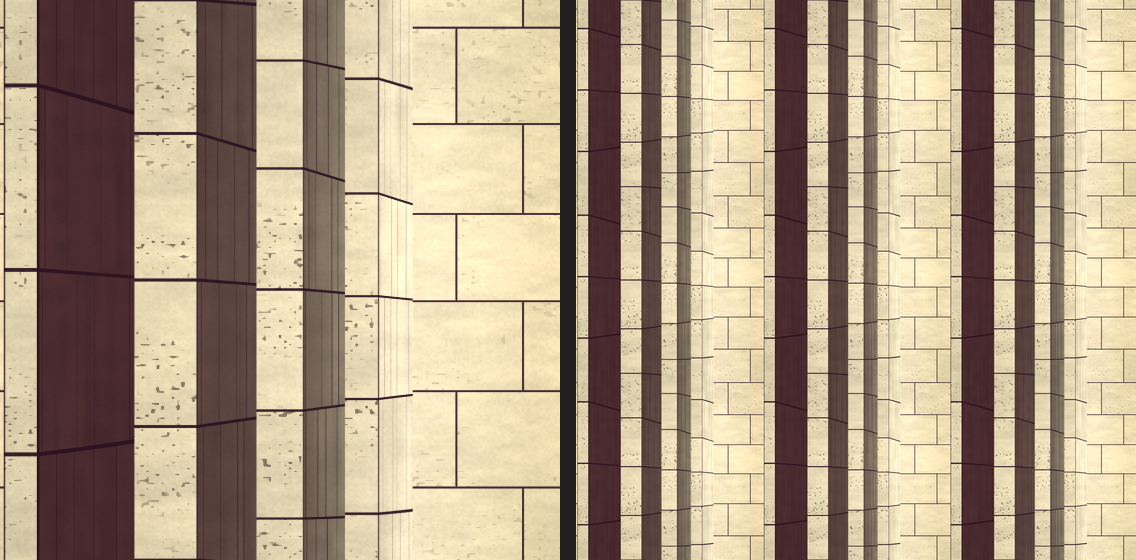
Left: one tile. Right: repeated 3 by 3.
Reproduce this texture procedurally as a three.js fragment shader.

```glsl
#define TAU 6.2831853
#define AA 0.0013
#define BORDER 0.008
#define JOINT 0.0105
#define INK vec3(0.17, 0.07, 0.13)
#define PIT vec3(0.40, 0.33, 0.28)
#define GRAIN 0.05
#define WALL_ROWS 6.0
#define WALL_X 0.737

varying vec2 vUv;

float hash(vec2 p) {
  return fract(sin(dot(p, vec2(127.1, 311.7))) * 43758.5453);
}

// Value noise that wraps after a whole number of cells
float noise(vec2 uv, vec2 cells, float seed) {
  vec2 p = uv * cells;
  vec2 i = floor(p) + floor(seed * 37.0);
  vec2 f = fract(p);
  f = f * f * (3.0 - 2.0 * f);
  vec2 a = mod(i, cells);
  vec2 b = mod(i + 1.0, cells);
  return mix(mix(hash(a), hash(vec2(b.x, a.y)), f.x),
             mix(hash(vec2(a.x, b.y)), hash(b), f.x), f.y);
}

float stroke(float d, float halfWidth) {
  return 1.0 - smoothstep(halfWidth - AA, halfWidth + AA, abs(d));
}

// Pale stone with level bands, cloudy stains and small pits
vec3 travertine(vec3 base, float seed, float pitting) {
  float bands = 0.45 * noise(vUv, vec2(9.0, 24.0), seed)
              + 0.35 * noise(vUv, vec2(22.0, 64.0), seed)
              + 0.20 * noise(vUv, vec2(64.0, 150.0), seed);
  float patches = smoothstep(0.35, 0.8, noise(vUv, vec2(10.0, 18.0), seed + 3.0));
  float pits = smoothstep(0.76, 0.92, noise(vUv, vec2(110.0, 190.0), seed));
  vec3 stone = base * (0.91 + 0.16 * bands + 0.03 * (hash(vec2(seed, 4.0)) - 0.5));
  return mix(stone, PIT, pits * patches * pitting);
}

// Shaded stone with upright streaks
vec3 streaked(vec3 base, float seed) {
  float streaks = 0.6 * noise(vUv, vec2(70.0, 5.0), seed)
                + 0.4 * noise(vUv, vec2(28.0, 36.0), seed);
  return base * (0.9 + 0.2 * streaks);
}

// Height in rows: whole numbers are joints, bend narrows or widens them
float courses(float y, float horizon, float bend, float rows) {
  float q = fract(y - horizon + 0.5) - 0.5;
  return rows * (q - bend * sin(TAU * q));
}

float jointLine(float r, float rows) {
  return stroke((fract(r + 0.5) - 0.5) / rows, JOINT / rows);
}

// One pillar face; groove is the strength of the upright cuts, 0 on fronts
vec3 face(vec2 p, vec2 span, float rows, vec2 horizon, vec2 bend,
          vec3 leftTone, vec3 rightTone, float groove) {
  float width = span.y - span.x;
  float t = clamp((p.x - span.x) / width, 0.0, 1.0);
  float r = courses(p.y, mix(horizon.x, horizon.y, t), mix(bend.x, bend.y, t), rows);
  float row = mod(floor(r), rows);
  float seed = row + span.x * 50.0;
  vec3 tone = mix(leftTone, rightTone, t);
  vec3 col = groove > 0.0 ? streaked(tone, seed) : travertine(tone, seed, 0.75);
  for (int i = 0; i < 4; i++) {
    float k = float(i);
    float cut = (k + 0.15 + 0.7 * hash(vec2(k, seed))) / 4.0;
    float strength = groove * (0.3 + 0.7 * hash(vec2(seed, k)));
    col = mix(col, INK, strength * stroke((t - cut) * width, 0.0009));
  }
  return mix(col, INK, 0.94 * jointLine(r, rows));
}

// Back wall in running bond
vec3 wall(vec2 p) {
  float r = courses(p.y, 0.540, -0.0115, WALL_ROWS) + 0.5;
  float row = mod(floor(r), WALL_ROWS);
  float upright = mix(0.815, 0.934, mod(row, 2.0));
  float seed = row * 2.0 + step(upright, p.x) + 60.0;
  float t = smoothstep(WALL_X, 1.0, p.x);
  vec3 tone = mix(vec3(0.99, 0.925, 0.775), vec3(0.94, 0.865, 0.69), t);
  vec3 col = travertine(tone, seed, 0.25);
  float lines = max(jointLine(r, WALL_ROWS), stroke(p.x - upright, JOINT / WALL_ROWS));
  return mix(col, INK, 0.9 * lines);
}

// Lays a face over everything right of its left edge
vec3 lay(vec3 under, vec3 over, float x, float edge) {
  return mix(under, over, smoothstep(edge - AA, edge + AA, x));
}

void main() {
  // The wall runs past the tile edge up to the first pillar
  vec2 p = vec2(fract(vUv.x - BORDER) + BORDER, vUv.y);
  vec3 cream = vec3(0.89, 0.835, 0.69);
  vec3 lit = vec3(0.94, 0.885, 0.74);

  // Pillars, front then side, from near to far
  vec3 col = face(p, vec2(BORDER, 0.068), 3.0, vec2(0.518), vec2(-0.0045), cream, cream, 0.0);
  col = lay(col, face(p, vec2(0.068, 0.240), 3.0, vec2(0.518, 0.505), vec2(-0.0045, -0.0417), vec3(0.29, 0.17, 0.18), vec3(0.28, 0.16, 0.18), 0.6), p.x, 0.068);
  col = lay(col, face(p, vec2(0.240, 0.352), 4.0, vec2(0.5), vec2(0.0117), cream, cream * 1.03, 0.0), p.x, 0.240);
  col = lay(col, face(p, vec2(0.352, 0.458), 4.0, vec2(0.5, 0.492), vec2(0.0117, -0.0117), vec3(0.34, 0.25, 0.23), vec3(0.37, 0.29, 0.26), 0.6), p.x, 0.352);
  col = lay(col, face(p, vec2(0.458, 0.542), 5.0, vec2(0.483), vec2(0.0165), cream * 1.02, lit, 0.0), p.x, 0.458);
  col = lay(col, face(p, vec2(0.542, 0.616), 5.0, vec2(0.483, 0.4766), vec2(0.0165, 0.0), vec3(0.43, 0.37, 0.32), vec3(0.54, 0.49, 0.41), 0.6), p.x, 0.542);
  col = lay(col, face(p, vec2(0.616, 0.676), 5.0, vec2(0.471), vec2(-0.018), cream * 1.03, lit, 0.0), p.x, 0.616);
  col = lay(col, face(p, vec2(0.676, WALL_X), 5.0, vec2(0.471, 0.465), vec2(-0.018, -0.034), lit, vec3(0.99, 0.94, 0.80), 0.2), p.x, 0.676);
  col = lay(col, wall(p), p.x, WALL_X);

  // Pillar corners
  float corners = max(stroke(p.x - 0.068, 0.0022), 0.75 * stroke(p.x - 0.352, 0.0014));
  corners = max(corners, 0.7 * stroke(p.x - 0.542, 0.0013));
  corners = max(corners, 0.7 * stroke(p.x - 0.676, 0.0012));
  corners = max(corners, 0.8 * stroke(min(p.x - BORDER, 1.0 + BORDER - p.x), 0.0014));
  col = mix(col, INK, corners);

  // Soft light and fine grain
  col *= 1.0 - 0.025 * cos(TAU * vUv.y);
  col *= 1.0 + GRAIN * (noise(vUv, vec2(256.0), 1.0) - 0.5);
  gl_FragColor = vec4(clamp(col, 0.0, 1.0), 1.0);
}
```
